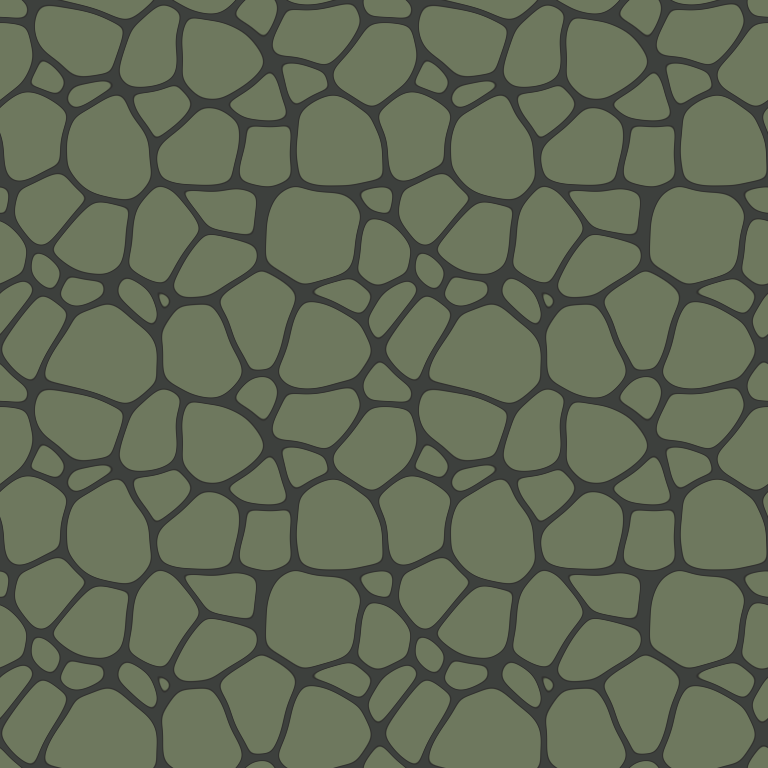
A WebGL 2 fragment shader for this pattern:

```glsl
#version 300 es
precision highp float;
// Flat green paving stones with dark outlines in grey mortar, two by two repeats.
// Large stones are cells of a staggered, jittered power diagram; pebbles are extra
// cells grown at its junctions. A smooth minimum of edge distances rounds corners.

#define REPEATS 2.0
#define CELLS vec2(5.0, 4.0)     // large stones per repeat, rows must be even
#define JITTER 0.58              // scatter of stone centres, in cells
#define SIZE_SPREAD 0.014        // difference in weight between large stones
#define PEBBLE_CHANCE 0.42       // share of junctions that hold a pebble
#define PEBBLE_MIN 0.034
#define PEBBLE_MAX 0.062
#define ROUNDING 0.0095          // corner softness
#define HALF_GAP 0.0058          // half the mortar width
#define OUTLINE 0.0027
#define WARP 0.007               // bend of the stone edges

uniform vec2 u_resolution;
out vec4 outColor;

const float TAU = 6.28319;
const vec3 STONE = vec3(0.43, 0.47, 0.37);
const vec3 MORTAR = vec3(0.24, 0.25, 0.24);
const vec3 EDGE = vec3(0.19, 0.19, 0.18);

// Three random values per cell, wrapping with the repeat
vec3 hash3(vec2 cell, float salt) {
    uvec3 v = uvec3(vec3(mod(cell, CELLS), salt)) * 1664525u + 1013904223u;
    v.x += v.y * v.z;  v.y += v.z * v.x;  v.z += v.x * v.y;
    v ^= v >> 16u;
    v.x += v.y * v.z;  v.y += v.z * v.x;  v.z += v.x * v.y;
    return vec3(v >> 16u) / 65535.0;
}

// Large stone: centre in xy, power weight in z
vec3 largeStone(vec2 cell) {
    vec3 h = hash3(cell, 1.0);
    float stagger = 0.5 * mod(cell.y, 2.0);
    vec2 centre = cell + 0.5 + vec2(stagger, 0.0) + JITTER * (h.xy - 0.5);
    return vec3(centre / CELLS, SIZE_SPREAD * (h.z - 0.5));
}

// Pebble of the given inner radius at the junction of three stones
vec3 pebble(vec3 a, vec3 b, vec3 c, float radius) {
    vec2 ab = b.xy - a.xy, ac = c.xy - a.xy;
    vec2 rhs = 0.5 * (vec2(dot(ab, ab), dot(ac, ac)) + a.z - vec2(b.z, c.z));
    vec2 offset = rhs * inverse(mat2(ab, ac));
    float reach = length(offset);
    return vec3(a.xy + offset, 2.0 * reach * radius - reach * reach + a.z);
}

// Periodic bend: whole frequencies only
vec2 bend(vec2 p) {
    vec2 broad = sin(TAU * (p.yx * vec2(3.0, 4.0) + p * vec2(1.0, 2.0)));
    vec2 fine = sin(TAU * (p.yx * vec2(7.0, 5.0) - p * vec2(3.0, 4.0) + 0.3));
    return p + WARP * (broad + 0.4 * fine);
}

float power(vec2 p, vec3 stone) {
    vec2 d = p - stone.xy;
    return dot(d, d) - stone.z;
}

// Rounded distance from p to the border of the stone that holds it
float borderDistance(vec2 p) {
    vec3 stones[75];
    int count = 0;
    vec2 home = floor(p * CELLS);

    // Gather nearby stones and the pebbles above and below each pair
    for (int y = -2; y <= 2; y++) {
        for (int x = -2; x <= 2; x++) {
            vec2 cell = home + vec2(x, y);
            vec3 left = largeStone(cell);
            vec3 right = largeStone(cell + vec2(1.0, 0.0));
            stones[count++] = left;
            for (int side = -1; side <= 1; side += 2) {
                vec3 h = hash3(cell, float(side + 4));
                if (h.x > PEBBLE_CHANCE) continue;
                vec3 apex = largeStone(cell + vec2(mod(cell.y, 2.0), side));
                float radius = mix(PEBBLE_MIN, PEBBLE_MAX, h.y * h.y);
                stones[count++] = pebble(left, right, apex, radius);
            }
        }
    }

    // Find the owner of this point
    int owner = 0;
    float best = 1e5;
    for (int i = 0; i < count; i++) {
        float value = power(p, stones[i]);
        if (value < best) { best = value; owner = i; }
    }

    // Blend the distances to all of its straight edges
    float sum = 1e-9;
    for (int i = 0; i < count; i++) {
        if (i == owner) continue;
        float span = max(distance(stones[i].xy, stones[owner].xy), 1e-3);
        float edge = 0.5 * (power(p, stones[i]) - best) / span;
        sum += exp(-edge / ROUNDING);
    }
    return -ROUNDING * log(sum);
}

void main() {
    vec2 p = fract(gl_FragCoord.xy / u_resolution * REPEATS);
    float soft = 0.6 * REPEATS / min(u_resolution.x, u_resolution.y);
    float inside = borderDistance(bend(p)) - HALF_GAP;

    // Mortar, then outline, then stone face
    vec3 color = mix(MORTAR, EDGE, smoothstep(-soft, soft, inside));
    color = mix(color, STONE, smoothstep(-soft, soft, inside - OUTLINE));
    outColor = vec4(color, 1.0);
}
```
